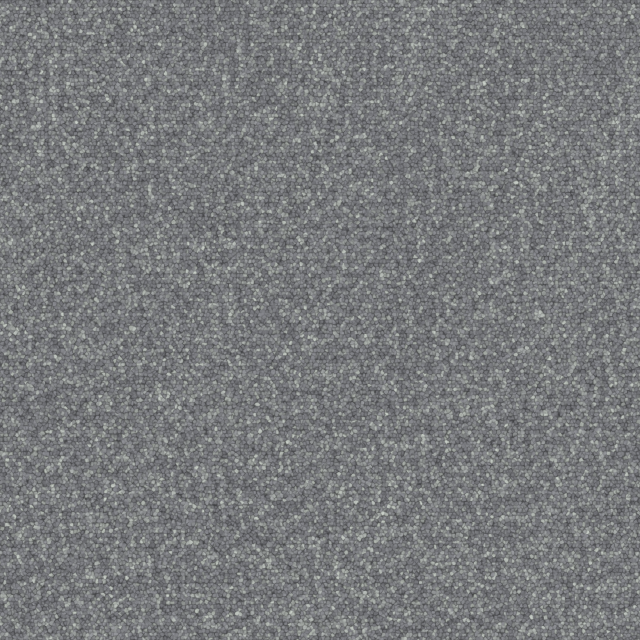
Write a WebGL 1 fragment shader that draws this texture.

```glsl
precision highp float;
// Grey cut-pile carpet: tiny soft tufts scattered on staggered, jittered rows.
// Each tuft blends slate and pale sage yarn; soft noise gathers the pale
// tufts into loose clumps, and small dark pits open where tufts meet.

uniform vec2 u_resolution;

#define TUFTS 180.0                        // tufts across the canvas
#define JITTER 0.75                        // irregularity of tuft placement
#define RAGGED 0.22                        // raggedness of tuft outlines
#define GAP_WIDTH 0.60                     // shadow softness, in tuft cells
#define GAP_DEPTH 0.17                     // mean darkening between tufts
#define PIT_DEPTH 0.22                     // darkening where several tufts meet
#define SHADE_RANGE 0.11                   // brightness spread among tufts
#define FIBRE 0.07                         // fine fibre contrast
#define CLUMPING 2.9                       // gathering of the pale tufts
#define SOFTNESS 9.0                       // higher gives crisper tufts
#define SLATE_YARN vec3(0.486, 0.490, 0.510)
#define SAGE_YARN vec3(0.695, 0.718, 0.692)

float hash(vec2 p) {
  return fract(sin(dot(p, vec2(127.1, 311.7))) * 43758.5453);
}

vec2 hash2(vec2 p) {
  return vec2(hash(p), hash(p + vec2(37.3, 91.7)));
}

float valueNoise(vec2 p) {
  vec2 cell = floor(p);
  vec2 f = fract(p);
  f = f * f * (3.0 - 2.0 * f);
  float low = mix(hash(cell), hash(cell + vec2(1.0, 0.0)), f.x);
  float high = mix(hash(cell + vec2(0.0, 1.0)), hash(cell + vec2(1.0)), f.x);
  return mix(low, high, f.y);
}

// Density of pale yarn, from broad drifts down to small clumps.
float paleDensity(vec2 uv) {
  vec2 turned = mat2(0.8, 0.6, -0.6, 0.8) * uv;
  return 0.25 * valueNoise(turned * 6.0 + 3.1)
       + 0.35 * valueNoise(uv * 17.0 + 11.7)
       + 0.40 * valueNoise(turned * 45.0 + 29.3);
}

// Colour of one tuft, identified by its cell.
vec3 tuftColor(vec2 id, float falloff) {
  float pale = pow(hash(id + 17.9), falloff);
  float shade = 1.0 + SHADE_RANGE * (hash(id + 53.2) - 0.5) * 2.0;
  return mix(SLATE_YARN, SAGE_YARN, pale) * shade;
}

// Carpet at one point: nearby tufts blended softly, with shadowed gaps.
vec3 carpet(vec2 uv) {
  vec2 p = uv * TUFTS;
  vec2 ragged = vec2(valueNoise(p * 1.7 + 5.3), valueNoise(p * 1.7 + 71.9));
  p += RAGGED * 2.0 * (ragged - 0.5);
  float falloff = max(2.9 + CLUMPING * (0.5 - paleDensity(uv)), 1.0);
  vec2 cell = floor(p);
  vec3 yarn = vec3(0.0);
  float total = 0.0;
  float nearest = 9.0;
  float second = 9.0;
  for (int j = -1; j <= 1; j++) {
    for (int i = -1; i <= 1; i++) {
      vec2 id = cell + vec2(float(i), float(j));
      vec2 center = id + 0.5 + JITTER * (hash2(id) - 0.5);
      center.x += 0.5 * mod(id.y, 2.0) - 0.25;
      float d = length(p - center);
      float weight = exp(-SOFTNESS * d * d);
      yarn += weight * tuftColor(id, falloff);
      total += weight;
      second = min(second, max(nearest, d));
      nearest = min(nearest, d);
    }
  }
  float gap = 1.0 - smoothstep(0.0, GAP_WIDTH, second - nearest);
  float depth = GAP_DEPTH * 2.0 * valueNoise(p * 1.6 + 41.3);
  float pit = PIT_DEPTH * smoothstep(0.40, 0.80, nearest);
  float fibre = 1.0 + FIBRE * (valueNoise(p * 2.4 + 13.7) - 0.5) * 2.0;
  return yarn / total * (1.0 - depth * gap) * (1.0 - pit) * fibre;
}

void main() {
  // Four samples per pixel smooth the tuft edges.
  float scale = min(u_resolution.x, u_resolution.y);
  vec3 color = vec3(0.0);
  for (int j = 0; j < 2; j++) {
    for (int i = 0; i < 2; i++) {
      vec2 offset = (vec2(float(i), float(j)) - 0.5) * 0.5;
      color += carpet((gl_FragCoord.xy + offset) / scale);
    }
  }
  gl_FragColor = vec4(color * 0.25, 1.0);
}
```
